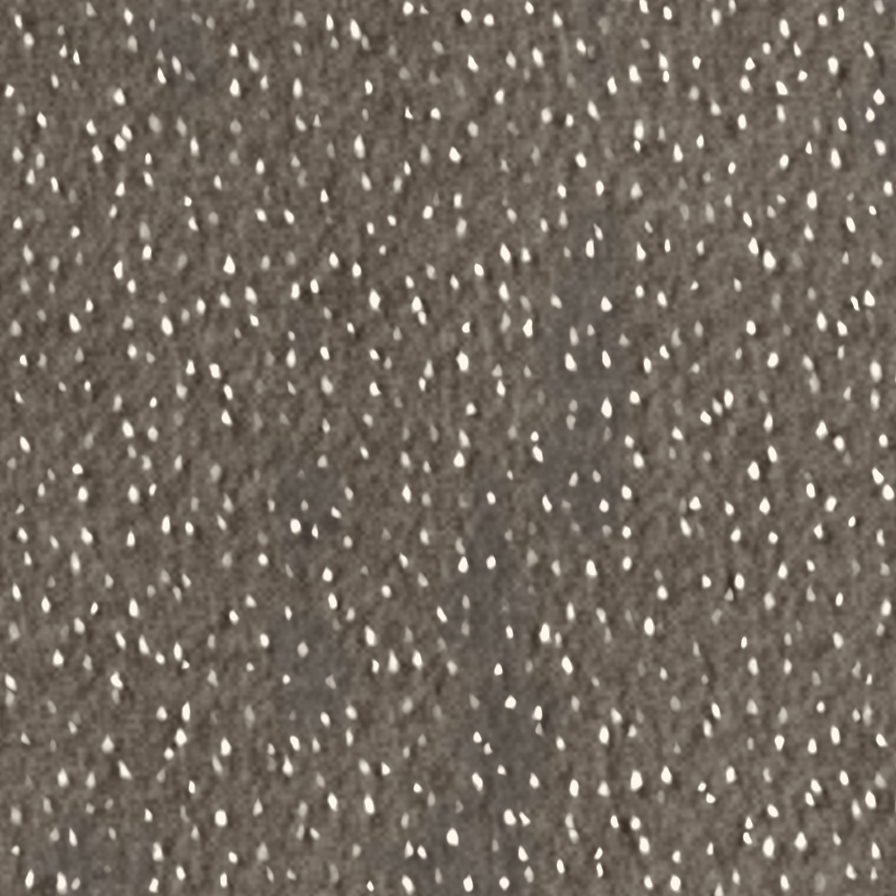
Write a three.js fragment shader that draws this texture.

```glsl
#define GLINT_CELLS 26.0
#define GLINT_SIZE vec2(0.0054, 0.0096)
#define GLINT_JITTER 0.78
#define GLINT_TILT 0.12
#define SHADOW_DEPTH 0.17
#define RELIEF_SCALE vec2(88.0, 58.0)
#define RELIEF_DEPTH 0.27
#define GRAIN_SCALE 190.0
#define GRAIN_DEPTH 0.17
#define SHADE_COLOR vec3(0.34, 0.30, 0.26)
#define LIGHT_COLOR vec3(0.98, 0.95, 0.91)
#define STAIN_COLOR vec3(0.31, 0.31, 0.30)

varying vec2 vUv;

float hash(vec2 p) {
  return fract(sin(dot(p, vec2(127.1, 311.7))) * 43758.5453);
}

float noise(vec2 p) {
  vec2 i = floor(p);
  vec2 f = fract(p);
  f = f * f * (3.0 - 2.0 * f);
  float low = mix(hash(i), hash(i + vec2(1.0, 0.0)), f.x);
  float high = mix(hash(i + vec2(0.0, 1.0)), hash(i + vec2(1.0, 1.0)), f.x);
  return mix(low, high, f.y);
}

// Leather-like height, stretched along the vertical
float height(vec2 uv) {
  vec2 p = vec2(uv.x + GLINT_TILT * uv.y, uv.y - GLINT_TILT * uv.x) * RELIEF_SCALE;
  return 0.65 * noise(p) + 0.35 * noise(p * 1.9 + 17.3);
}

// x: brightness of the nearest glints, y: shadow beside them
vec2 glints(vec2 uv) {
  vec2 warp = vec2(noise(uv * 120.0), noise(uv * 120.0 + 41.0)) - 0.5;
  vec2 p = uv + warp * 0.0035;
  vec2 cell = floor(p * GLINT_CELLS);
  float glow = 0.0;
  float shadow = 0.0;
  for (int y = -1; y <= 1; y++) {
    for (int x = -1; x <= 1; x++) {
      vec2 id = cell + vec2(float(x), float(y));
      vec2 jitter = vec2(hash(id + 3.1), hash(id + 8.7)) - 0.5;
      vec2 center = (id + 0.5 + GLINT_JITTER * jitter) / GLINT_CELLS;
      vec2 d = p - center;
      d.x += (GLINT_TILT + 0.35 * (hash(id + 5.9) - 0.5)) * d.y;
      vec2 size = GLINT_SIZE * mix(0.8, 1.2, hash(id + 12.4));
      size.y *= mix(0.75, 1.15, hash(id + 21.6));
      vec2 q = d / size;
      q.x *= 1.0 + 0.22 * clamp(q.y, -1.0, 1.0);

      float strength = mix(0.22, 1.3, hash(id + 30.2)) * mix(0.88, 1.1, uv.x);
      float core = 1.0 - smoothstep(0.3, 1.25, length(q));
      float halo = 0.12 * exp(-0.7 * dot(q, q));
      glow = max(glow, strength * (core + halo));

      float side = hash(id + 44.8) < 0.7 ? 1.0 : -1.0;
      vec2 s = (d - size * vec2(1.5 * side, -0.6)) / (size * vec2(1.1, 1.3));
      shadow += strength * exp(-dot(s, s));
    }
  }
  return vec2(glow, min(shadow, 1.3));
}

void main() {
  // Side-lit relief and fine grain
  vec2 slope = vec2(0.0035, -0.0022);
  float relief = height(vUv + slope) - height(vUv - slope);
  float grain = noise(vUv * GRAIN_SCALE) - 0.5;
  float mottle = height(vUv * 0.6 + 5.0) - 0.5;
  float drift = noise(vUv * 5.0 + 2.0) - 0.5;
  float tone = 0.135 + RELIEF_DEPTH * relief + GRAIN_DEPTH * grain;
  tone += 0.13 * mottle + 0.05 * drift + 0.04 * (vUv.x - 0.5);

  // Bright beads with their shadows
  vec2 bead = glints(vUv);
  tone += bead.x - SHADOW_DEPTH * bead.y * (1.0 - min(bead.x, 1.0));
  vec3 color = mix(SHADE_COLOR, LIGHT_COLOR, clamp(tone, -0.17, 1.02));

  // Faint cool stains in upright streaks
  float streak = noise(vUv * vec2(9.0, 3.5) + 7.0) + 0.3 * (noise(vUv * 24.0) - 0.5);
  float stain = smoothstep(0.74, 0.98, streak) * (1.0 - smoothstep(0.2, 0.5, tone));
  color = mix(color, STAIN_COLOR, 0.4 * stain);

  gl_FragColor = vec4(color, 1.0);
}
```
